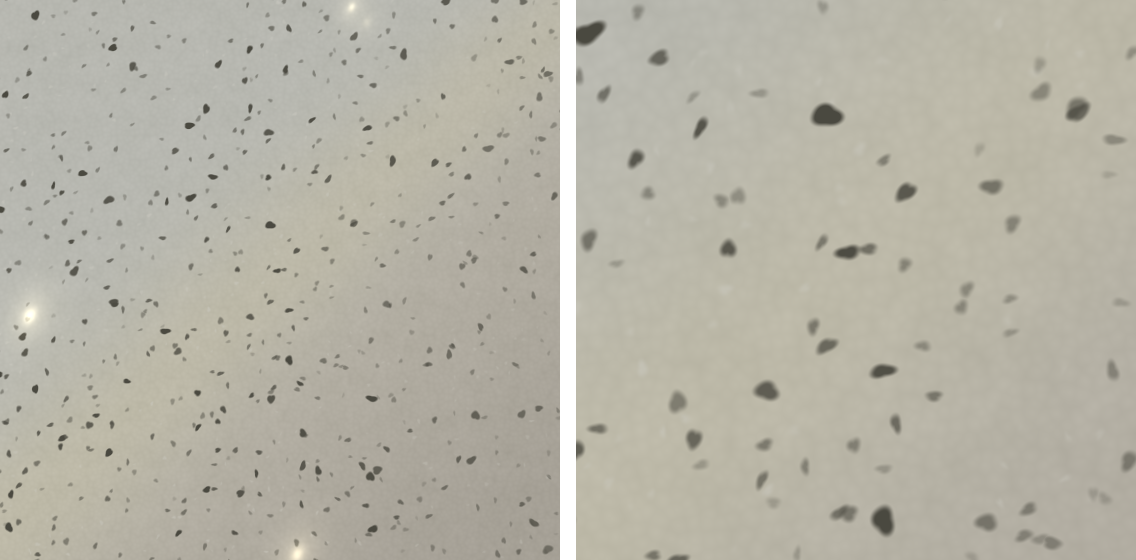
Left, the full canvas; right, a detail of the centre.
Reproduce this texture procedurally as a Shadertoy shader.

```glsl
const vec3 COOL_GREY  = vec3(0.716, 0.718, 0.690);
const vec3 WARM_GREY  = vec3(0.695, 0.677, 0.632);
const vec3 SHADE_GREY = vec3(0.635, 0.615, 0.575);
const vec3 BAND_CREAM = vec3(0.755, 0.735, 0.650);
const vec3 CHIP_DARK  = vec3(0.290, 0.285, 0.250);
const vec3 CHIP_PALE  = vec3(0.800, 0.795, 0.760);
const vec3 GLOW_WARM  = vec3(1.000, 0.920, 0.720);

const float BAND_SLOPE  = 0.90;
const float BAND_OFFSET = 0.06;
const float BAND_WIDTH  = 0.13;
const float COARSE_GRID = 24.0;
const float FINE_GRID   = 31.0;
const float PALE_GRID   = 38.0;
const float EDGE_SOFT   = 0.0027;
const float MOTTLE      = 0.009;
const float GRAIN_SCALE = 120.0;
const float GRAIN       = 0.020;

vec3 hash3(vec2 cell, float seed) {
    vec3 p = fract(vec3(cell.xyx + seed * 17.31) * vec3(0.1031, 0.1030, 0.0973));
    p += dot(p, p.yxz + 33.33);
    return fract((p.xxy + p.yzz) * p.zyx);
}

float layeredSines(vec2 p) {
    float sum = 0.0, amplitude = 0.5;
    for (int i = 0; i < 4; i++) {
        sum += amplitude * sin(p.x + 1.7 * sin(p.y)) * sin(p.y + 1.3 * sin(0.8 * p.x));
        p = mat2(1.4, 1.1, -1.1, 1.4) * p + 2.3;
        amplitude *= 0.6;
    }
    return sum;
}

float cellular(vec2 p) {
    vec2 base = floor(p);
    float nearest = 2.0;
    for (int y = -1; y <= 1; y++)
    for (int x = -1; x <= 1; x++) {
        vec2 cell = base + vec2(x, y);
        nearest = min(nearest, length(cell + hash3(cell, 9.0).xy - p));
    }
    return nearest;
}

// Coverage of scattered, elongated chips with uneven outlines
float chips(vec2 p, float grid, float density, vec2 radii, vec2 opacity, float seed) {
    vec2 base = floor(p * grid);
    float cover = 0.0;
    for (int y = -1; y <= 1; y++)
    for (int x = -1; x <= 1; x++) {
        vec2 cell = base + vec2(x, y);
        vec3 place = hash3(cell, seed);
        vec3 form = hash3(cell, seed + 1.0);
        vec3 tone = hash3(cell, seed + 2.0);
        vec2 center = (cell + place.xy) / grid;
        float cluster = 0.5 * layeredSines(center * 15.0 + seed);
        if (place.z > density + cluster) continue;

        // Chips lean upward, except some in the lower right
        float lowerRight = smoothstep(0.0, 0.5, center.x - center.y);
        float lean = tone.y < 0.5 * lowerRight ? -0.75 : 0.85;
        float angle = lean + (form.y - 0.5) * 1.9;
        vec2 axis = vec2(cos(angle), sin(angle));
        vec2 d = p - center;
        d = vec2(dot(d, axis), dot(d, vec2(-axis.y, axis.x)));
        d.y *= mix(1.15, 1.9, form.z);

        float radius = mix(radii.x, radii.y, form.x * form.x);
        float around = atan(d.y, d.x);
        float outline = 1.0 + 0.14 * sin(2.0 * around + 6.28 * tone.z)
                            + 0.11 * sin(3.0 * around + 6.28 * place.x);
        float mask = 1.0 - smoothstep(-EDGE_SOFT, EDGE_SOFT, length(d) - radius * outline);
        float strength = mix(opacity.x, opacity.y, 0.5 * (tone.x + form.x));
        strength *= 1.0 - 0.3 * smoothstep(0.45, 0.85, center.x);
        cover = max(cover, mask * strength);
    }
    return min(cover, 1.0);
}

vec3 glow(vec2 p, vec2 center, float size, float power) {
    vec2 d = (p - center) / size;
    d = vec2(1.3 * d.x - 0.3 * d.y, d.y);
    float r2 = dot(d, d);
    return power * GLOW_WARM * (0.30 * exp(-r2 * 1.6) + 0.10 * exp(-r2 * 0.2) + 0.04 * exp(-r2 * 0.05));
}

void mainImage(out vec4 fragColor, in vec2 fragCoord) {
    vec2 p = fragCoord / iResolution.y;

    // Slab tone: cool above, warm below, cream reflection across the diagonal
    float side = (p.y - BAND_OFFSET - BAND_SLOPE * p.x) / length(vec2(1.0, BAND_SLOPE));
    side += 0.02 * layeredSines(p * 5.0);
    vec3 color = mix(WARM_GREY, COOL_GREY, smoothstep(-0.25, 0.18, side));
    color = mix(color, SHADE_GREY, 0.8 * smoothstep(0.15, 0.65, -side));
    float width = BAND_WIDTH * mix(1.25, 0.7, p.x);
    color = mix(color, BAND_CREAM, mix(0.72, 0.5, p.x) * exp(-side * side / (width * width)));

    // Fine mottling
    color += MOTTLE * layeredSines(p * 38.0) * vec3(1.0, 0.9, 1.1);
    color += MOTTLE * layeredSines(p.yx * 95.0 + 4.0);
    color += GRAIN * (0.5 - cellular(p * GRAIN_SCALE));

    // Pale, faint and dark chips
    color = mix(color, CHIP_PALE, chips(p, PALE_GRID, 0.20, vec2(0.002, 0.004), vec2(0.1, 0.5), 31.0));
    color = mix(color, CHIP_DARK, chips(p, FINE_GRID, 0.42, vec2(0.0036, 0.0062), vec2(0.15, 0.8), 3.0));
    color = mix(color, CHIP_DARK, chips(p, COARSE_GRID, 0.36, vec2(0.0048, 0.0092), vec2(0.5, 1.25), 12.0));

    // Lamp reflections
    color += glow(p, vec2(0.053, 0.436), 0.017, 1.0);
    color += glow(p, vec2(0.531, 0.010), 0.017, 0.85);
    color += glow(p, vec2(0.628, 0.987), 0.010, 0.7);
    color += glow(p, vec2(0.655, 0.960), 0.011, 0.25);

    fragColor = vec4(clamp(color, 0.0, 1.0), 1.0);
}
```
